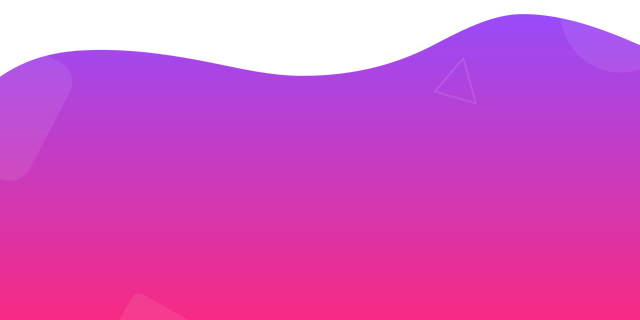
Reproduce this background procedurally as a Shadertoy shader.

```glsl
const vec3 WHITE = vec3(1.0);
const vec3 PINK = vec3(0.97, 0.165, 0.513);
const vec3 VIOLET = vec3(0.58, 0.30, 1.0);

// Wave crest knots: position x, height y, slope z
const int KNOTS = 7;
const vec3 CREST[KNOTS] = vec3[KNOTS](
    vec3(0.0, 0.760, 0.69), vec3(0.318, 0.844, 0.0),
    vec3(0.630, 0.810, -0.19), vec3(0.943, 0.763, 0.0),
    vec3(1.354, 0.859, 0.52), vec3(1.633, 0.956, 0.0),
    vec3(2.0, 0.859, -0.44));

// Cubic Hermite curve between two knots
float hermite(vec3 a, vec3 b, float x) {
    float span = b.x - a.x;
    float t = clamp((x - a.x) / span, 0.0, 1.0);
    float u = 1.0 - t;
    return mix(a.y, b.y, t * t * (3.0 - 2.0 * t))
         + span * t * u * (a.z * u - b.z * t);
}

float crestHeight(float x) {
    float height = CREST[0].y;
    for (int i = 0; i < KNOTS - 1; i++) {
        if (x >= CREST[i].x) height = hermite(CREST[i], CREST[i + 1], x);
    }
    return height;
}

// Distance functions
float roundedSquare(vec2 p, vec2 center, float angle, float halfSize, float radius) {
    float c = cos(angle), s = sin(angle);
    vec2 d = p - center;
    vec2 local = vec2(c * d.x + s * d.y, c * d.y - s * d.x);
    vec2 q = abs(local) - halfSize + radius;
    return length(max(q, 0.0)) + min(max(q.x, q.y), 0.0) - radius;
}

float segment(vec2 p, vec2 a, vec2 b) {
    vec2 d = b - a;
    return length(p - a - d * clamp(dot(p - a, d) / dot(d, d), 0.0, 1.0));
}

float triangleOutline(vec2 p, vec2 a, vec2 b, vec2 c, float halfWidth) {
    return min(segment(p, a, b), min(segment(p, b, c), segment(p, c, a))) - halfWidth;
}

// Antialiased coverage of a signed distance
float coverage(float dist, float pixel) {
    return clamp(0.5 - dist / pixel, 0.0, 1.0);
}

vec3 veil(vec3 color, float dist, float opacity, float pixel) {
    return mix(color, WHITE, opacity * coverage(dist, pixel));
}

void mainImage(out vec4 fragColor, in vec2 fragCoord) {
    float pixel = 1.0 / iResolution.y;
    vec2 p = fragCoord * pixel;

    // Vertical gradient
    vec3 color = mix(PINK, VIOLET, p.y);

    // Translucent shapes
    float largeTile = roundedSquare(p, vec2(-0.025, 0.686), -0.482, 0.204, 0.070);
    float smallTile = roundedSquare(p, vec2(0.484, -0.120), -0.512, 0.156, 0.026);
    float disc = length(p - vec2(1.940, 0.961)) - 0.1875;
    float outline = triangleOutline(p, vec2(1.448, 0.818), vec2(1.359, 0.714),
                                    vec2(1.487, 0.677), 0.0026);
    color = veil(color, largeTile, 0.08, pixel);
    color = veil(color, smallTile, 0.08, pixel);
    color = veil(color, disc, 0.08, pixel);
    color = veil(color, outline, 0.12, pixel);

    // White sky above the wave
    color = mix(WHITE, color, coverage(p.y - crestHeight(p.x), pixel * 1.1));
    fragColor = vec4(color, 1.0);
}
```
